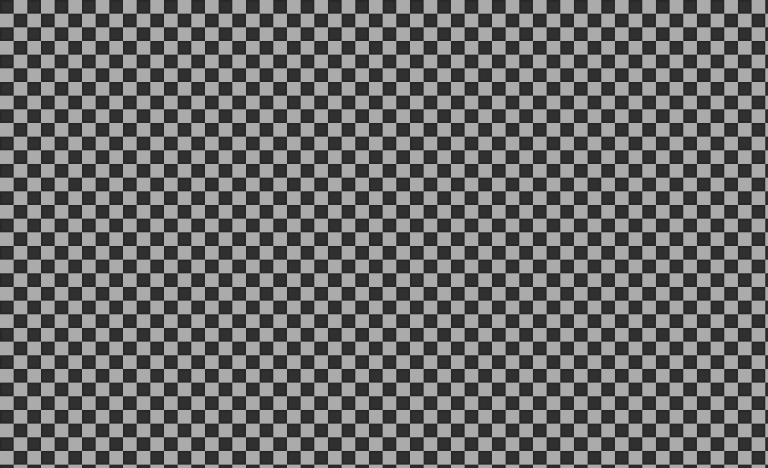
A WebGL 2 fragment shader for this pattern:

```glsl
#version 300 es
precision highp float;

// Checkerboard of dark and light grey squares, counted from the top left.
// Each axis gives a smoothed +1/-1 square wave; their product picks the tone,
// and dark squares deepen slightly towards their edges.

uniform vec2 u_resolution;
out vec4 fragColor;

// Distance from the nearest square edge on each axis, in squares.
vec2 edgeDistance(vec2 p) {
    return 0.5 - abs(fract(p) - 0.5);
}

// Square wave alternating between +1 and -1, box filtered over one pixel.
vec2 squareWave(vec2 p, float pixel) {
    vec2 side = 1.0 - 2.0 * mod(floor(p), 2.0);
    return side * clamp(2.0 * edgeDistance(p) / pixel, 0.0, 1.0);
}

void main() {
    // One unit is one square; 56.2 squares span the width.
    float pixel = 56.2 / u_resolution.x;
    vec2 p = vec2(gl_FragCoord.x, u_resolution.y - gl_FragCoord.y) * pixel;

    vec2 wave = squareWave(p, pixel);
    float darkness = 0.5 + 0.5 * wave.x * wave.y;

    // Faint darker rim inside the dark squares.
    vec2 d = edgeDistance(p);
    float inner = smoothstep(0.09, 0.19, min(d.x, d.y));
    vec3 darkGrey = vec3(mix(0.155, 0.188, inner));
    vec3 lightGrey = vec3(0.67);

    fragColor = vec4(mix(lightGrey, darkGrey, darkness), 1.0);
}
```
